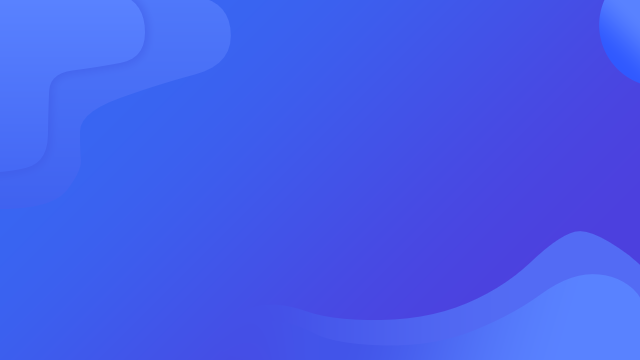
This background is drawn by a Shadertoy shader. Its source:

```glsl
// Blue to violet diagonal gradient with layered liquid blobs, a disc and two waves.
// Each outline is a closed quadratic B-spline, flattened to short segments and
// turned into a signed distance that drives smooth fills and a soft shadow.

const float GRID_HEIGHT = 432.0;  // design grid: 768 x 432, y pointing down
const int CONTROLS = 10;
const int STEPS = 7;

const vec3 AZURE = vec3(0.22, 0.40, 0.95);
const vec3 VIOLET = vec3(0.30, 0.25, 0.87);
const vec3 SKY = vec3(0.35, 0.51, 1.00);
const vec3 SHADOW = vec3(0.24, 0.34, 0.89);

// Point on the spline piece around control b
vec2 splinePoint(vec2 a, vec2 b, vec2 c, float t) {
    return mix(mix((a + b) * 0.5, b, t), mix(b, (b + c) * 0.5, t), t);
}

// Signed distance to a closed spline, negative inside
float splineDistance(vec2 p, vec2 control[CONTROLS]) {
    float nearest = 1e9;
    float side = 1.0;
    for (int i = 0; i < CONTROLS; i++) {
        vec2 a = control[i];
        vec2 b = control[(i + 1) % CONTROLS];
        vec2 c = control[(i + 2) % CONTROLS];
        vec2 start = (a + b) * 0.5;
        for (int k = 1; k <= STEPS; k++) {
            vec2 end = splinePoint(a, b, c, float(k) / float(STEPS));
            vec2 edge = end - start;
            vec2 offset = p - start;
            float along = clamp(dot(offset, edge) / dot(edge, edge), 0.0, 1.0);
            vec2 gap = offset - edge * along;
            nearest = min(nearest, dot(gap, gap));
            // Flip the side at each crossing of a horizontal ray
            bool crosses = (start.y > p.y) != (end.y > p.y);
            if (crosses && offset.x < edge.x * offset.y / edge.y) side = -side;
            start = end;
        }
    }
    return side * sqrt(nearest);
}

float coverage(float dist, float pixel) {
    return clamp(0.5 - dist / pixel, 0.0, 1.0);
}

vec3 background(vec2 p) {
    return mix(AZURE, VIOLET, smoothstep(0.0, 1.0, 0.1 + 0.8 * (p.x + p.y - 270.0) / 700.0));
}

// Two stacked blobs in the upper left corner
vec3 addBlobs(vec3 color, vec2 p, float pixel) {
    vec2 outer[CONTROLS] = vec2[CONTROLS](
        vec2(215, -12), vec2(277, 8), vec2(277, 78), vec2(190, 101), vec2(96, 135),
        vec2(96, 180), vec2(98, 205), vec2(62, 252), vec2(-80, 250), vec2(-80, -60));
    vec2 inner[CONTROLS] = vec2[CONTROLS](
        vec2(130, -15), vec2(174, 8), vec2(174, 70), vec2(115, 81), vec2(60, 88),
        vec2(58, 130), vec2(57, 195), vec2(5, 208), vec2(-60, 206), vec2(-60, -60));
    float outerMask = coverage(splineDistance(p, outer), pixel);
    float innerDist = splineDistance(p, inner);

    vec3 outerColor = mix(vec3(0.31, 0.47, 0.98), vec3(0.25, 0.385, 0.94), clamp(p.y / 250.0, 0.0, 1.0));
    vec3 innerColor = mix(SKY, vec3(0.27, 0.41, 0.96), clamp(p.y / 205.0, 0.0, 1.0));
    float shade = 0.45 * (1.0 - smoothstep(-5.0, 14.0, innerDist));
    color = mix(color, outerColor, outerMask);
    color = mix(color, SHADOW, shade * outerMask);
    return mix(color, innerColor, coverage(innerDist, pixel));
}

// Disc cut by the upper right corner, lit from its right
vec3 addDisc(vec3 color, vec2 p, float pixel) {
    vec2 local = p - vec2(793.5, 30.0);
    float light = smoothstep(-75.0, 10.0, local.x - local.y + 25.0);
    vec3 discColor = mix(vec3(0.19, 0.35, 1.0), SKY, light);
    return mix(color, discColor, coverage(length(local) - 74.5, pixel));
}

// Two waves rising to the right and dissolving to the left
vec3 addWaves(vec3 color, vec2 p, float pixel) {
    vec2 back[CONTROLS] = vec2[CONTROLS](
        vec2(235, 440), vec2(285, 372), vec2(335, 362), vec2(400, 385), vec2(515, 383),
        vec2(605, 345), vec2(670, 283), vec2(710, 273), vec2(800, 340), vec2(830, 500));
    vec2 front[CONTROLS] = vec2[CONTROLS](
        vec2(290, 460), vec2(285, 385), vec2(350, 385), vec2(400, 413), vec2(520, 416),
        vec2(615, 378), vec2(682, 329), vec2(740, 329), vec2(780, 365), vec2(800, 500));
    float backMask = coverage(splineDistance(p, back), pixel);
    float frontMask = coverage(splineDistance(p, front), pixel);

    vec3 backColor = mix(vec3(0.26, 0.32, 0.91), vec3(0.325, 0.42, 0.955), smoothstep(280.0, 620.0, p.x));
    float sweep = p.x + 0.3 * (p.y - 380.0);
    vec3 frontColor = mix(vec3(0.255, 0.325, 0.91), SKY, smoothstep(400.0, 700.0, sweep));
    color = mix(color, backColor, backMask * smoothstep(240.0, 400.0, p.x));
    return mix(color, frontColor, frontMask * smoothstep(300.0, 430.0, p.x));
}

void mainImage(out vec4 fragColor, in vec2 fragCoord) {
    float pixel = GRID_HEIGHT / iResolution.y;
    vec2 p = vec2(fragCoord.x, iResolution.y - fragCoord.y) * pixel;

    vec3 color = background(p);
    color = addBlobs(color, p, pixel);
    color = addDisc(color, p, pixel);
    color = addWaves(color, p, pixel);
    fragColor = vec4(color, 1.0);
}
```
